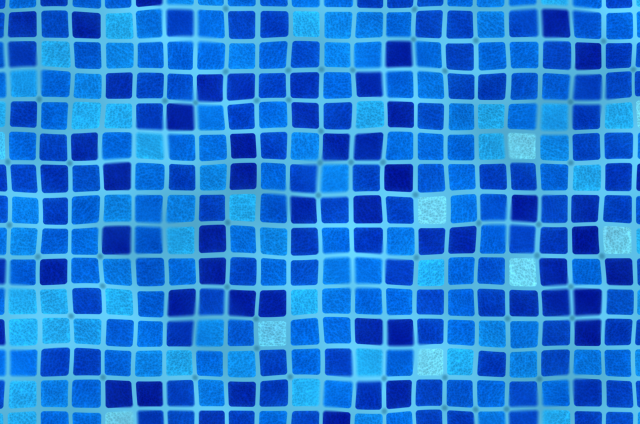
A Shadertoy shader for this texture:

```glsl
// Pool mosaic seen through water: a grid of rounded blue tiles with pale grout.
// Layered sines bend the grid and vary its focus, hashes pick each tile's
// glaze, and cellular noise mottles the surface.

const vec2 GRID = vec2(20.48, 13.73);    // tiles across and down the canvas
const vec2 GRID_OFFSET = vec2(0.27, 0.46);
const float GROUT_HALF = 0.062;          // in tile units
const float CORNER = 0.10;

const vec3 NAVY  = vec3(0.01, 0.12, 0.63);
const vec3 ROYAL = vec3(0.01, 0.25, 0.76);
const vec3 AZURE = vec3(0.01, 0.41, 0.88);
const vec3 SKY   = vec3(0.05, 0.53, 0.92);
const vec3 CYAN  = vec3(0.13, 0.67, 0.95);
const vec3 PALE  = vec3(0.43, 0.82, 0.94);
const vec3 GROUT = vec3(0.38, 0.79, 0.96);
const vec3 GRIME = vec3(0.16, 0.45, 0.58);

float hash(vec2 p) {
    vec3 q = fract(vec3(p.xyx) * 0.1031);
    q += dot(q, q.yzx + 33.33);
    return fract((q.x + q.y) * q.z);
}

vec2 hash2(vec2 p) {
    return vec2(hash(p + 17.3), hash(p + 71.9));
}

// Distance to the nearest jittered cell point
float cellular(vec2 p) {
    vec2 cell = floor(p), f = fract(p);
    float nearest = 4.0;
    for (int y = -1; y <= 1; y++)
    for (int x = -1; x <= 1; x++) {
        vec2 o = vec2(x, y);
        vec2 d = o + hash2(cell + o) - f;
        nearest = min(nearest, dot(d, d));
    }
    return sqrt(nearest);
}

// Smooth wandering field, roughly -1 to 1
float waves(vec2 p, float phase) {
    return 0.5 * sin(p.x * 0.83 + 1.3 * sin(p.y * 0.61 + phase) + phase)
         + 0.3 * sin(p.y * 1.57 - p.x * 0.47 + phase * 2.1)
         + 0.2 * sin(p.x * 2.31 + p.y * 2.03 + phase * 3.7);
}

vec2 refraction(vec2 p, float strength) {
    return strength * vec2(waves(p, 0.7), waves(p.yx, 4.1));
}

float roundedBox(vec2 p, vec2 halfSize, float radius) {
    vec2 q = abs(p) - halfSize + radius;
    return length(max(q, 0.0)) + min(max(q.x, q.y), 0.0) - radius;
}

// Mostly royal and azure, with a few dark and bright glazes
vec3 glaze(float pick) {
    vec3 c = mix(NAVY, ROYAL, smoothstep(0.04, 0.24, pick));
    c = mix(c, AZURE, smoothstep(0.30, 0.66, pick));
    c = mix(c, SKY, smoothstep(0.68, 0.86, pick));
    c = mix(c, CYAN, smoothstep(0.865, 0.89, pick));
    return mix(c, PALE, smoothstep(0.955, 0.975, pick));
}

// Speckle and brushed streaks, centred near zero
float mottling(vec2 p, vec2 id) {
    float angle = 6.283 * hash(id + 5.7);
    vec2 along = vec2(cos(angle), sin(angle));
    vec2 q = vec2(dot(p, along), dot(p, vec2(-along.y, along.x)));
    float speckle = cellular(p * 13.0) - 0.48;
    float streak = cellular(q * vec2(4.0, 11.0) + id) - 0.48;
    return 0.55 * speckle + 0.45 * streak;
}

void mainImage(out vec4 fragColor, in vec2 fragCoord) {
    vec2 grid = fragCoord / iResolution.xy * GRID - GRID_OFFSET;
    float pixel = GRID.y / iResolution.y;
    vec2 p = grid + refraction(grid, 0.085);
    vec2 id = floor(p);
    vec2 local = fract(p) - 0.5;

    // Tile outline: small differences in seat and size, water-softened edges
    vec2 seat = (hash2(id + 3.1) - 0.5) * 0.025;
    vec2 halfSize = 0.5 - GROUT_HALF - 0.015 * hash2(id + 9.4);
    float d = roundedBox(local - seat, halfSize, CORNER);
    float blur = smoothstep(0.15, 0.8, waves(grid * 1.25, 2.6));
    float edge = max(pixel * 0.8, mix(0.022, 0.085, blur));
    float tileMask = 1.0 - smoothstep(-edge, edge, d);

    // Tile surface
    float pick = hash(id + 40.0);
    vec3 tile = glaze(pick);
    float grain = mottling(p, id) * mix(1.0, 0.5, blur);
    tile *= 1.0 + 0.38 * grain;
    tile += vec3(0.02, 0.10, 0.09) * waves(p * 2.2, 1.9) * 0.45;
    tile += vec3(0.02, 0.05, 0.04) * smoothstep(-0.18, 0.0, d);

    // Grout, with uneven brightness and grime at a few joints
    vec3 grout = GROUT * (0.95 + 0.10 * waves(grid * 0.9, 5.2));
    vec2 joint = floor(p + 0.5);
    float dirty = step(0.82, hash(joint + 88.0));
    float spot = 1.0 - smoothstep(0.02, 0.15, length(p - joint));
    grout = mix(grout, GRIME, 0.55 * dirty * spot);

    // Light scattered by the water
    vec3 color = mix(grout, tile, tileMask);
    color *= 1.0 + 0.06 * waves(grid * 0.55, 3.3);
    fragColor = vec4(clamp(color, 0.0, 1.0), 1.0);
}
```
